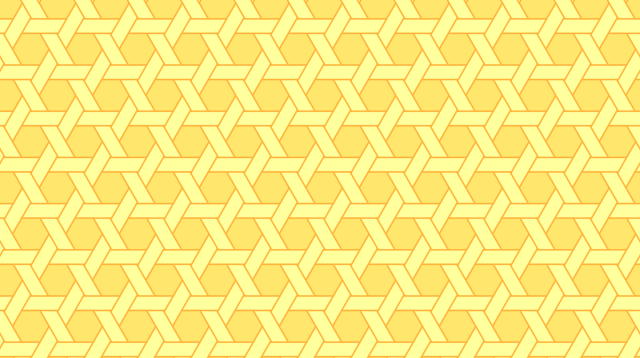
A WebGL 1 fragment shader for this pattern:

```glsl
precision highp float;
// Three-way cane weave: twelve straw strips across in three directions, 60 degrees apart,
// leaving golden hexagons open. Each direction is a repeated distance to a line, and
// the strips overlap cyclically: rising over level, level over falling, falling over rising.

uniform vec2 u_resolution;

const float ROW_GAP = 0.8660254; // spacing of parallel strips, for crossings one unit apart
const vec3 OUTLINE = vec3(1.0, 0.70, 0.23);

// Distance to the centre of the nearest strip in a family of parallel ones.
float stripDistance(float across) {
  return abs(mod(across + 0.5 * ROW_GAP, ROW_GAP) - 0.5 * ROW_GAP);
}

// Strip colour in rgb, with its coverage including the outline in a.
vec4 outlinedStrip(float dist, float pixel) {
  float fromEdge = dist - 0.136;
  float halfLine = 0.0145;
  float soft = 0.75 * pixel;
  float coverage = 1.0 - smoothstep(halfLine - soft, halfLine + soft, fromEdge);
  float line = smoothstep(-halfLine - soft, -halfLine + soft, fromEdge);
  return vec4(mix(vec3(1.0, 1.0, 0.62), OUTLINE, line), coverage);
}

void main() {
  float pixel = 12.0 / u_resolution.x;
  vec2 p = gl_FragCoord.xy * pixel - vec2(4.828, 3.625);

  vec4 level = outlinedStrip(stripDistance(p.y), pixel);
  vec4 rising = outlinedStrip(stripDistance(dot(p, vec2(ROW_GAP, -0.5))), pixel);
  vec4 falling = outlinedStrip(stripDistance(dot(p - vec2(0.5, 0.0), vec2(ROW_GAP, 0.5))), pixel);

  // Each strip is hidden by the one that passes over it.
  vec3 color = level.rgb * level.a * (1.0 - rising.a)
             + rising.rgb * rising.a * (1.0 - falling.a)
             + falling.rgb * falling.a * (1.0 - level.a);

  // Open hexagons, then the tiny knots where all three outlines meet.
  color += vec3(1.0, 0.905, 0.43) * (1.0 - level.a) * (1.0 - rising.a) * (1.0 - falling.a);
  color += OUTLINE * level.a * rising.a * falling.a;

  gl_FragColor = vec4(color, 1.0);
}
```
